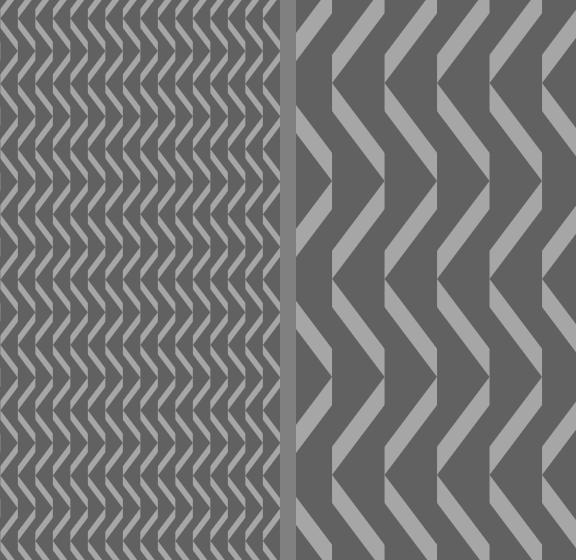
Left: the whole. Right: its middle third, enlarged.
Write a WebGL 1 fragment shader that draws this pattern.

```glsl
precision highp float;

uniform vec2 u_resolution;

const float COLUMNS = 16.0;                   // zigzags across the canvas
const float HALF_PERIOD = 1.866;              // vertex to vertex, in column widths
const float BAND_HEIGHT = 0.536;              // vertical thickness of a stroke
const float SLOPE = HALF_PERIOD - BAND_HEIGHT;
const vec2 OFFSET = vec2(0.02, 0.02);         // pattern shift, in column widths
const vec3 GROUND = vec3(0.38);
const vec3 STROKE = vec3(0.65);

// Share of a pixel covered by a shape at signed distance d.
float coverage(float d, float pixel) {
  return clamp(0.5 - d / pixel, 0.0, 1.0);
}

// Slanted stroke cut off by the vertical sides of its column.
float strokeInColumn(float x, float y, float pixel) {
  float band = abs(y - SLOPE * x - 0.5 * BAND_HEIGHT) - 0.5 * BAND_HEIGHT;
  float sides = abs(x - 0.5) - 0.5;
  return coverage(band / sqrt(1.0 + SLOPE * SLOPE), pixel) * coverage(sides, pixel);
}

void main() {
  float pixel = COLUMNS / u_resolution.x;
  vec2 p = (gl_FragCoord.xy - vec2(0.0, 0.5 * u_resolution.y)) * pixel - OFFSET;

  // Mirror vertically about every vertex to turn strokes into zigzags.
  float period = 2.0 * HALF_PERIOD;
  float y = abs(mod(p.y + HALF_PERIOD, period) - HALF_PERIOD);
  float x = fract(p.x);

  // Include both neighbours so that the column sides stay smooth.
  float ink = 0.0;
  for (int i = -1; i <= 1; i++) {
    ink += strokeInColumn(x - float(i), y, pixel);
  }

  gl_FragColor = vec4(mix(GROUND, STROKE, min(ink, 1.0)), 1.0);
}
```
